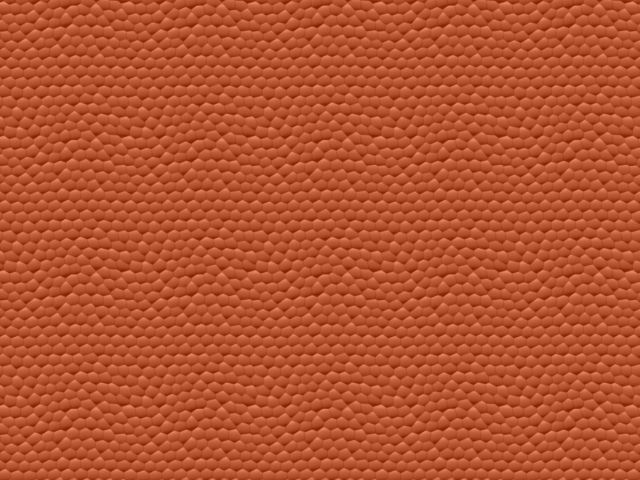
A Shadertoy shader for this texture:

```glsl
// Pebbled orange-brown leather: staggered bumpy scales lit from above.

const vec3  LEATHER    = vec3(0.702, 0.322, 0.182); // mid tone
const vec2  PITCH      = vec2(0.0262, 0.0200);      // scale spacing, canvas heights
const vec2  TILE       = vec2(10.0, 14.0);          // scales per repeat
const vec2  LIGHT      = vec2(-0.14, 0.990);        // direction towards the light
const vec2  JITTER     = vec2(0.56, 0.34);          // scatter of the scale centres
const float CALM       = 0.40;   // scatter left in the regular bands
const float SWAY       = 0.42;   // waviness of the rows, in rows
const float STRETCH    = 1.20;   // width weight of a scale against its height
const float SHARPNESS  = 15.0;   // crispness of the seams
const float SLOPE      = 0.16;   // shading across a scale
const float RIM        = 0.56;   // extra contrast near the rim
const float RIM_LIMIT  = 0.56;   // where the rim stops getting steeper
const float SEAM_DEPTH = 0.055;  // darkness of the seams
const float LIFT       = 0.010;  // balances the seam darkening
const float TAU        = 6.2831853;

vec3 hash3(vec2 p) {
    vec3 q = fract(p.xyx * vec3(0.1031, 0.1030, 0.0973));
    q += dot(q, q.yxz + 33.33);
    return fract((q.xxy + q.yzz) * q.zyx);
}

// Bend the rows gently, repeating with the tile.
vec2 swayRows(vec2 g) {
    vec2 phase = TAU * g / TILE;
    g.y += SWAY * sin(phase.x + 0.7) * (0.6 - 0.4 * cos(phase.y));
    g.x += 0.5 * SWAY * sin(phase.y + 1.9);
    return g;
}

// Brightness offset of the relief: blended domes with dark seams.
float relief(vec2 g) {
    float baseRow = floor(g.y);
    float total = 0.0, shade = 0.0, strongest = 0.0;

    for (int j = -1; j <= 1; j++) {
        float row = baseRow + float(j);
        float stagger = 0.5 * mod(row, 2.0);
        float baseColumn = floor(g.x - stagger);
        float wave = 0.5 - 0.5 * cos(TAU * row / TILE.y);
        float scatter = mix(CALM, 1.0, sqrt(wave));

        for (int i = -1; i <= 1; i++) {
            vec2 id = vec2(baseColumn + float(i), row);
            vec2 rnd = hash3(mod(id, TILE) + 7.0).xy;
            vec2 centre = id + vec2(stagger, 0.0) + 0.5
                        + (rnd - 0.5) * JITTER * scatter;
            vec2 r = (g - centre) * vec2(STRETCH, 1.0);

            float facing = clamp(dot(r, LIGHT), -RIM_LIMIT, RIM_LIMIT);
            float dome = facing * (SLOPE + RIM * facing * facing);
            float weight = exp(-SHARPNESS * dot(r, r));

            shade += weight * dome;
            total += weight;
            strongest = max(strongest, weight);
        }
    }
    float seam = 2.0 * (1.0 - strongest / total);
    return shade / total - SEAM_DEPTH * seam + LIFT;
}

void mainImage(out vec4 fragColor, in vec2 fragCoord) {
    // Average four samples for smooth seams.
    float shade = 0.0;
    for (int s = 0; s < 4; s++) {
        vec2 offset = vec2(float(s % 2), float(s / 2)) * 0.5 - 0.25;
        vec2 p = (fragCoord + offset) / iResolution.y;
        shade += 0.25 * relief(swayRows(p / PITCH));
    }
    fragColor = vec4(clamp(LEATHER + shade, 0.0, 1.0), 1.0);
}
```
